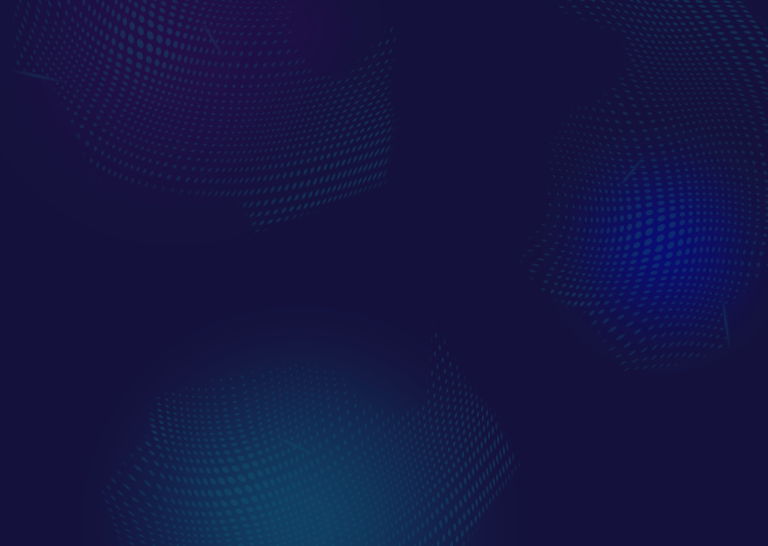
This background is drawn by a WebGL 2 fragment shader. Its source:

```glsl
#version 300 es
precision highp float;
// Dark indigo backdrop with soft colour glows and three rippling meshes of halftone dots.

#define DOT_OPACITY 0.38
#define DOT_BASE 0.19
#define DOT_SWELL 0.15
#define ROW_DENSITY 0.70
#define COLUMN_DENSITY 0.66
#define ROW_RIPPLE 0.92
#define COLUMN_RIPPLE 0.60
#define EDGE_FADE 1.6
#define STREAK_WIDTH 0.25

uniform vec2 u_resolution;
out vec4 fragColor;

const vec3 INDIGO = vec3(0.08, 0.07, 0.24);
const vec3 PURPLE = vec3(0.132, 0.06, 0.285);
const vec3 BLUE = vec3(0.04, 0.05, 0.45);
const vec3 TEAL = vec3(0.065, 0.25, 0.395);
const vec3 DOT_COLOR = vec3(0.06, 0.36, 0.47);

// Mesh placements: origin in canvas heights, rotation in radians, bulge of the left corner
const vec4 MESHES[3] = vec4[3](
    vec4(0.44, 0.112, 0.0, 0.0), vec4(1.20, 0.57, 1.309, 5.0), vec4(0.266, 0.927, -0.611, 0.0));

// Mesh silhouette, in hundredths of the canvas height
const int CORNERS = 23;
const vec2 OUTLINE[CORNERS] = vec2[CORNERS](
    vec2(-26.5, -1), vec2(-17.5, 9), vec2(-16.5, 16.5), vec2(-12, 18), vec2(-7, 19.5),
    vec2(11, 23.5), vec2(19, 21), vec2(23, 15.5), vec2(29, 13.5), vec2(33.3, 15.5),
    vec2(35, 30), vec2(37.5, 27.5), vec2(42, 19), vec2(46.7, 13.7), vec2(51.6, 3.7),
    vec2(37, -18), vec2(31, -15), vec2(26, -17.5), vec2(7, -26.5), vec2(-9.5, -17),
    vec2(-17, -18.7), vec2(-23, -10), vec2(-25, -5));

float segmentDistance(vec2 p, vec2 a, vec2 b) {
    vec2 ab = b - a;
    return length(p - a - ab * clamp(dot(p - a, ab) / dot(ab, ab), 0.0, 1.0));
}

// Signed distance to the silhouette, negative inside
float outlineDistance(vec2 p) {
    float nearest = 1e3, side = 1.0;
    for (int i = 0; i < CORNERS; i++) {
        vec2 a = OUTLINE[i], b = OUTLINE[(i + 1) % CORNERS];
        nearest = min(nearest, segmentDistance(p, a, b));
        if ((a.y > p.y) != (b.y > p.y) &&
            p.x < a.x + (b.x - a.x) * (p.y - a.y) / (b.y - a.y)) side = -side;
    }
    return nearest * side;
}

// Bent grid: rows steepen to the right and bunch up between the swells
vec2 meshGrid(vec2 m) {
    float right = max(m.x - 8.0, 0.0);
    float row = (m.y - 0.18 * m.x - 0.015 * m.x * m.x) / (1.0 + 0.012 * max(m.x, 0.0));
    float column = COLUMN_DENSITY * m.x + 0.19 * m.y + 0.006 * right * right;
    return vec2(column - COLUMN_RIPPLE * sin(0.33 * m.x) + 0.6 * sin(0.2 * m.y),
                ROW_DENSITY * row + ROW_RIPPLE * sin(0.27 * (row - 11.5)));
}

float taperedStreak(vec2 m, vec2 a, vec2 b) {
    float d = segmentDistance(m, a, b);
    float along = clamp(dot(m - a, b - a) / dot(b - a, b - a), 0.0, 1.0);
    return exp(-d * d / (STREAK_WIDTH * STREAK_WIDTH)) * sin(3.14159 * along);
}

// Coverage of dots and fold highlights in one mesh
float meshCoverage(vec2 m) {
    vec2 grid = meshGrid(m);
    float blur = 0.5 * length(fwidth(grid));
    float swell = exp(-dot(m, m) / 110.0);
    float leftRim = exp(-dot(m - vec2(-16, 11), m - vec2(-16, 11)) / 30.0);
    float rim = max(smoothstep(24.0, 44.0, m.x), leftRim);
    float radius = DOT_BASE + DOT_SWELL * swell + 0.07 * rim;
    radius *= 1.0 - 0.3 * smoothstep(11.0, 20.0, m.y);
    float dots = 1.0 - smoothstep(radius - blur, radius + blur, length(fract(grid) - 0.5));
    float inside = 1.0 - smoothstep(-EDGE_FADE, 0.2, outlineDistance(m));
    float strength = 0.7 + 0.3 * max(swell, rim);
    float streaks = taperedStreak(m, vec2(6.4, 8.8), vec2(13.7, 5.5))
                  + taperedStreak(m, vec2(-17, -18.7), vec2(-7.5, -14.7));
    return max(dots * inside * strength, 0.8 * streaks);
}

float glow(vec2 p, vec2 center, float reach) {
    return 1.0 - smoothstep(0.0, reach, length(p - center));
}

void main() {
    vec2 p = gl_FragCoord.xy / u_resolution.y;

    // Background glows
    vec3 color = INDIGO;
    color = mix(color, PURPLE, glow(p, vec2(0.32, 0.93), 0.40));
    color = mix(color, PURPLE, 0.35 * glow(p, vec2(0.56, 0.95), 0.13));
    color = mix(color, BLUE, glow(p, vec2(1.218, 0.542), 0.235));
    color = mix(color, TEAL, glow(p, vec2(0.55, 0.04), 0.42));

    // Dotted meshes
    for (int i = 0; i < 3; i++) {
        float c = cos(MESHES[i].z), s = sin(MESHES[i].z);
        vec2 local = mat2(c, -s, s, c) * (p - MESHES[i].xy) * 100.0;
        vec2 corner = local - vec2(-11, 24);
        local.y -= MESHES[i].w * exp(-dot(corner, corner) / 45.0);
        color = mix(color, DOT_COLOR, DOT_OPACITY * meshCoverage(local));
    }
    fragColor = vec4(color, 1.0);
}
```
